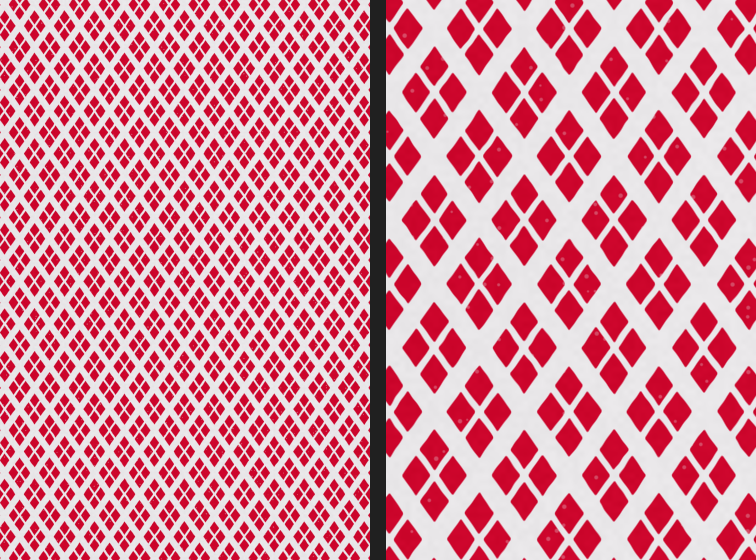
Left, the full canvas; right, a detail of the centre.
Give the GLSL for this pattern, as a Shadertoy shader.

```glsl
// Red diamonds in groups of four, set on a white diagonal lattice.
// A sheared grid turns each rhombus into a unit square, which is mirrored to
// place four rounded boxes; noise adds print wobble, paper grain and specks.

const vec2 REPEAT = vec2(0.0535, 0.0760);   // lattice period, in canvas heights
const vec2 CENTRE = vec2(0.3025, 0.4596);   // middle of one group
const float SIDE = 0.322;                   // diamond side, in lattice cells
const float GAP = 0.085;                    // thin line inside a group
const vec3 PAPER = vec3(0.912, 0.904, 0.912);
const vec3 RED = vec3(0.80, 0.02, 0.17);

float hash(vec2 p) {
    return fract(sin(dot(p, vec2(127.1, 311.7))) * 43758.5453);
}

float noise(vec2 p) {
    vec2 i = floor(p), f = fract(p);
    f = f * f * (3.0 - 2.0 * f);
    return mix(mix(hash(i), hash(i + vec2(1.0, 0.0)), f.x),
               mix(hash(i + vec2(0.0, 1.0)), hash(i + 1.0), f.x), f.y);
}

float roundedBox(vec2 p, float halfSide, float radius) {
    vec2 q = abs(p) - halfSide + radius;
    return length(max(q, 0.0)) + min(max(q.x, q.y), 0.0) - radius;
}

// Maps the canvas so that every group sits on an integer point.
vec2 toLattice(vec2 p, vec2 repeat) {
    vec2 q = p / repeat;
    return vec2(q.x + q.y, q.x - q.y);
}

// Signed distance to the nearest diamond, in lattice cells.
float diamonds(vec2 lattice, float side, float gap) {
    vec2 cell = floor(lattice + 0.5);
    vec2 local = lattice - cell;
    vec2 diamondId = cell * 2.0 + step(0.0, local);
    float sizeJitter = (hash(diamondId) - 0.5) * 0.012;
    vec2 quarter = abs(local) - 0.5 * (side + gap);
    return roundedBox(quarter, 0.5 * side + sizeJitter, 0.025);
}

// Sparse pale dots where the ink missed the paper.
float specks(vec2 p, float density, float amount, float pixel) {
    vec2 q = p * density;
    vec2 id = floor(q);
    vec2 offset = 0.3 + 0.4 * vec2(hash(id + 3.1), hash(id + 8.7));
    float radius = mix(0.12, 0.28, hash(id + 5.3));
    float blur = max(0.12, pixel * density * 0.5);
    float dotMask = 1.0 - smoothstep(radius - blur, radius + blur,
                                     length(fract(q) - offset));
    return dotMask * step(1.0 - amount, hash(id));
}

void mainImage(out vec4 fragColor, in vec2 fragCoord) {
    float pixel = 1.0 / iResolution.y;
    vec2 p = fragCoord * pixel;

    // Slightly uneven printed edges
    vec2 wobble = vec2(noise(p * 160.0), noise(p * 160.0 + 37.0)) - 0.5;
    vec2 lattice = toLattice(p - CENTRE + wobble * 0.0007, REPEAT);

    // Ink coverage, with the edge measured in canvas heights
    float dist = diamonds(lattice, SIDE, GAP) / length(1.0 / REPEAT);
    float edge = max(0.75 * pixel, 0.0006);
    float ink = 1.0 - smoothstep(-edge, edge, dist);
    ink *= 1.0 - 0.3 * specks(p, 210.0, 0.06, pixel);

    // Paper grain and faint broad shading
    float grain = noise(p * 300.0) - 0.5;
    float shade = noise(p * 4.0) - 0.5;
    vec3 paper = PAPER + 0.022 * grain + 0.012 * shade;
    vec3 red = RED + vec3(0.025, 0.012, 0.018) * grain + 0.01 * shade;

    fragColor = vec4(mix(paper, red, ink), 1.0);
}
```
